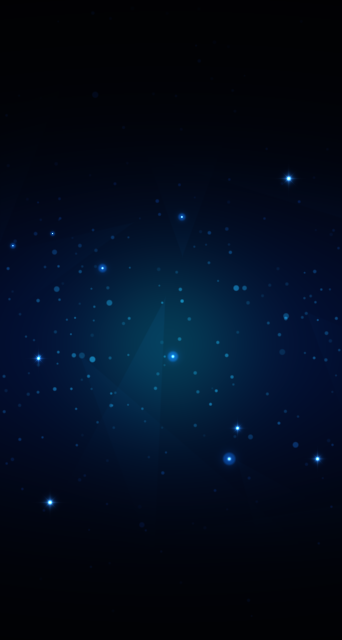
Reproduce this background procedurally as a WebGL 2 fragment shader.

```glsl
#version 300 es
precision highp float;
// Deep blue night backdrop: a teal glow in a blue band that fades to black,
// overlaid with faint glassy triangles, hashed dust and a few bright stars.
// Space: height is 1, x is measured from the centre line, y from the bottom.
uniform vec2 u_resolution;
out vec4 outColor;

#define GLOW_CENTER vec2(-0.005, 0.462)
#define BAND_HEIGHT 0.247
#define GLOW_RADIUS 0.130
#define NIGHT vec3(0.008, 0.013, 0.030)
#define BAND_BLUE vec3(0.002, 0.050, 0.195)
#define GLOW_TEAL vec3(0.008, 0.165, 0.105)
#define FACET_TINT vec3(0.002, 0.036, 0.062)
#define DUST_BLUE vec3(0.03, 0.16, 0.46)
#define DUST_TEAL vec3(0.08, 0.46, 0.56)
#define DUST_CELL 0.027
#define STAR_BLUE vec3(0.03, 0.32, 0.68)
#define STAR_WHITE vec3(0.70, 0.95, 1.00)

const int STAR_COUNT = 11;
// x, y, radius, kind (0 = round halo, 1 = pointed sparkle)
const vec4 STARS[STAR_COUNT] = vec4[](
    vec4( 0.184, 0.721, 0.012, 1), vec4( 0.017, 0.661, 0.007, 0),
    vec4(-0.107, 0.581, 0.008, 0), vec4(-0.247, 0.616, 0.005, 0),
    vec4( 0.003, 0.443, 0.010, 0), vec4( 0.091, 0.283, 0.012, 0),
    vec4(-0.207, 0.440, 0.009, 1), vec4( 0.104, 0.331, 0.009, 1),
    vec4( 0.229, 0.283, 0.010, 1), vec4(-0.189, 0.215, 0.012, 1),
    vec4(-0.185, 0.635, 0.004, 0));

vec3 hash32(vec2 p) {
    vec3 q = fract(p.xyx * vec3(0.1031, 0.1030, 0.0973));
    q += dot(q, q.yxz + 33.33);
    return fract((q.xxy + q.yzz) * q.zyx);
}

float gauss(vec2 d) { return exp(-dot(d, d)); }

float disc(float d, float r, float pixel) {
    return 1.0 - smoothstep(r - pixel, r + pixel, d);
}

// Signed distance from the line through a and b.
float side(vec2 p, vec2 a, vec2 b) {
    vec2 e = normalize(b - a);
    return e.x * (p.y - a.y) - e.y * (p.x - a.x);
}

// Triangle that is brightest at a and fades out towards the edge bc.
float facet(vec2 p, vec2 a, vec2 b, vec2 c, float pixel) {
    float height = side(a, b, c);
    float s = sign(height);
    float inner = min(side(p, a, b), side(p, c, a) ) * s;
    if (s < 0.0) inner = min(-side(p, a, b), -side(p, c, a));
    float fade = clamp(side(p, b, c) / height, 0.0, 1.0);
    return smoothstep(-pixel, pixel, inner) * fade;
}

float facets(vec2 p, float px) {
    float f = 0.85 * facet(p, vec2(-0.009, 0.534), vec2(-0.169, 0.232), vec2(-0.027, 0.115), px);
    f += 0.45 * facet(p, vec2(-0.143, 0.447), vec2(-0.033, 0.141), vec2(0.241, 0.115), px);
    f += 0.60 * facet(p, vec2(0.018, 0.600), vec2(-0.043, 0.772), vec2(0.085, 0.785), px);
    f += 0.50 * facet(p, vec2(-0.059, 0.652), vec2(-0.267, 0.605), vec2(-0.267, 0.499), px);
    f += 0.45 * facet(p, vec2(0.267, 0.659), vec2(-0.052, 0.759), vec2(0.267, 0.740), px);
    f += 0.40 * facet(p, vec2(0.212, 0.512), vec2(0.293, 0.290), vec2(0.293, 0.479), px);
    f += 0.30 * facet(p, vec2(0.267, 0.212), vec2(-0.072, 0.154), vec2(0.267, 0.089), px);
    f += 0.40 * facet(p, vec2(0.104, 0.280), vec2(0.228, 0.212), vec2(0.137, 0.154), px);
    f += 0.35 * facet(p, vec2(-0.267, 0.622), vec2(-0.156, 0.902), vec2(-0.267, 0.805), px);
    return f;
}

// One jittered dot per grid cell, kept more often where dust gathers.
float dust(vec2 p, float cell, float seed, float pixel) {
    vec2 id = floor(p / cell);
    vec3 h = hash32(id + seed);
    vec3 k = hash32(id + seed + 71.0);
    vec2 center = (id + 0.2 + 0.6 * h.xy) * cell;
    float density = 0.10 + 0.55 * gauss((center - vec2(-0.16, 0.49)) / vec2(0.11, 0.19))
                  + 0.22 * gauss((center - vec2(0.03, 0.45)) / vec2(0.13, 0.20))
                  + 0.30 * gauss((center - vec2(0.23, 0.47)) / vec2(0.07, 0.22));
    float radius = mix(0.0012, 0.0028, k.x) + 0.0020 * step(0.95, k.y);
    return step(h.z, density) * disc(length(p - center), radius, pixel) * mix(0.2, 0.85, k.z);
}

vec3 star(vec2 d, float radius, float kind, float pixel) {
    float r = length(d) / radius;
    vec2 a = abs(d) / radius;
    vec2 b = abs(vec2(d.x + d.y, d.x - d.y)) / radius;
    float rays = exp(-9.0 * a.x * a.y - 2.6 * r) + 0.6 * exp(-12.0 * b.x * b.y - 3.0 * r);
    float core = exp(-r * r * 26.0);
    float halo = 0.55 * disc(length(d), 0.8 * radius, 1.5 * pixel) * (0.6 + 0.4 * exp(-2.0 * r));
    vec3 round_ = STAR_BLUE * (halo + 0.25 * exp(-r * r)) + STAR_WHITE * core;
    vec3 sparkle = STAR_BLUE * (0.9 * rays + 0.4 * exp(-2.0 * r * r)) + STAR_WHITE * (core + 0.35 * rays);
    return mix(round_, sparkle, kind);
}

void main() {
    float pixel = 1.0 / u_resolution.y;
    vec2 p = (gl_FragCoord.xy - vec2(0.5 * u_resolution.x, 0.0)) * pixel;

    // Blue band and teal glow
    vec2 d = p - GLOW_CENTER;
    float band = gauss(d * vec2(0.45, 1.0) / BAND_HEIGHT);
    float glow = gauss(d / GLOW_RADIUS);
    vec3 color = NIGHT * (0.4 + 0.6 * band) + BAND_BLUE * band + GLOW_TEAL * glow;

    // Glass facets
    color += FACET_TINT * facets(p, pixel) * (0.25 + 0.75 * band);

    // Dust in a fine and a coarse layer
    float specks = dust(p, DUST_CELL, 13.0, pixel) + 0.7 * dust(p, DUST_CELL * 1.4, 57.0, pixel);
    color += mix(DUST_BLUE, DUST_TEAL, smoothstep(0.3, 1.0, band)) * specks * (0.15 + 0.85 * band);

    // Bright stars
    for (int i = 0; i < STAR_COUNT; i++)
        color += star(p - STARS[i].xy, STARS[i].z, STARS[i].w, pixel);

    outColor = vec4(min(color, 1.0), 1.0);
}
```
